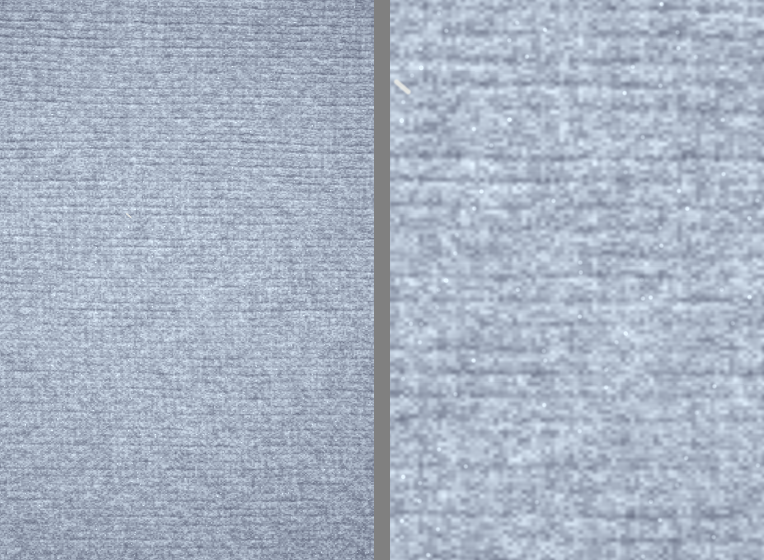
Left, the full canvas; right, a detail of the centre.
Give the GLSL for this texture, as a WebGL 1 fragment shader.

```glsl
precision highp float;
// Blue-grey ribbed paper: fine horizontal grooves, each with a pale lip below,
// slightly wavy and broken along their length, under fibrous grain and glints.
// One tone value gathers light, ribs and grain, then blends shadow to highlight.

uniform vec2 u_resolution;

#define ROWS 70.0            // grooves down the canvas
#define TILT 0.9             // rows the upper grooves drop from left to right
#define WAVE 0.5             // waviness, in rows
#define GROOVE_WIDTH 0.15    // share of a row
#define GROOVE_DEPTH 0.42
#define LIP_HEIGHT 0.20
#define GRAIN_CELLS 420.0    // finest grain cells down the canvas
#define GRAIN_AMOUNT 0.85
#define GLINT_SHARE 0.035    // share of cells holding a glint
#define LIGHT_CENTER vec2(0.36, 0.55)
#define SHADOW_COLOR vec3(0.51, 0.545, 0.62)
#define HIGHLIGHT_COLOR vec3(0.76, 0.81, 0.87)

float hash(vec2 p) {
  return fract(sin(dot(p, vec2(127.1, 311.7))) * 43758.5453);
}

float noise(vec2 p) {
  vec2 cell = floor(p);
  vec2 f = fract(p);
  f = f * f * (3.0 - 2.0 * f);
  float low = mix(hash(cell), hash(cell + vec2(1.0, 0.0)), f.x);
  float high = mix(hash(cell + vec2(0.0, 1.0)), hash(cell + 1.0), f.x);
  return mix(low, high, f.y);
}

float bell(float d, float width) {
  return exp(-d * d / (width * width));
}

// Broad soft light, falling off faster towards top and bottom
float lighting(vec2 uv) {
  vec2 d = uv - LIGHT_CENTER;
  return 0.75 - dot(d * d, vec2(0.5, 1.3));
}

// Dark groove and pale lip, varying from row to row and along each row
float ribs(vec2 p, vec2 uv) {
  float v = p.y * ROWS + TILT * uv.x * uv.y;
  v += WAVE * (noise(p * vec2(5.0, 7.0)) - 0.5);
  v += 0.22 * (noise(p * vec2(45.0, 60.0)) - 0.5);
  float row = floor(v);
  float d = fract(v) - 0.5 + 0.12 * (hash(vec2(row, 3.7)) - 0.5);

  float wear = 0.35 + 0.9 * noise(vec2(p.x * 22.0, row * 7.0));
  wear *= 0.65 + 0.6 * hash(vec2(row, 9.2));
  wear *= mix(0.65, 1.05, uv.y);
  float groove = GROOVE_DEPTH * bell(d, GROOVE_WIDTH);
  float lip = LIP_HEIGHT * bell(d + 0.30, GROOVE_WIDTH * 1.2);
  return (lip - groove) * wear;
}

// Fibre grain in octaves, from single specks to faint blotches
float grain(vec2 p) {
  float sum = 0.0;
  float cells = GRAIN_CELLS;
  float amount = GRAIN_AMOUNT;
  for (int i = 0; i < 4; i++) {
    vec2 q = p * cells * vec2(0.85, 1.0) + float(i) * 17.3;
    sum += amount * (noise(q) - 0.5);
    cells *= 0.47;
    amount *= 0.55;
  }
  return sum;
}

// Scattered bright specks, at most one in each cell
float glints(vec2 p) {
  vec2 q = p * GRAIN_CELLS * 0.45;
  vec2 cell = floor(q);
  vec2 center = 0.35 + 0.3 * vec2(hash(cell + 5.1), hash(cell + 8.3));
  float present = step(1.0 - GLINT_SHARE, hash(cell + 2.9));
  float spot = 1.0 - smoothstep(0.1, 0.35, length(fract(q) - center));
  return present * spot * (0.3 + 0.5 * hash(cell + 6.4));
}

// One short loose fibre lying on the surface
float looseFibre(vec2 p) {
  vec2 q = p - vec2(0.230, 0.615);
  vec2 halfSpan = vec2(0.0035, -0.003);
  float along = clamp(dot(q, halfSpan) / dot(halfSpan, halfSpan), -1.0, 1.0);
  return 1.0 - smoothstep(0.0006, 0.0022, length(q - halfSpan * along));
}

void main() {
  vec2 uv = gl_FragCoord.xy / u_resolution;
  vec2 p = gl_FragCoord.xy / u_resolution.y;

  float tone = lighting(uv) + ribs(p, uv) + grain(p) + glints(p);
  vec3 color = mix(SHADOW_COLOR, HIGHLIGHT_COLOR, clamp(tone, -0.3, 1.6));
  color = mix(color, vec3(0.93, 0.93, 0.91), 0.85 * looseFibre(p));
  gl_FragColor = vec4(clamp(color, 0.0, 1.0), 1.0);
}
```
